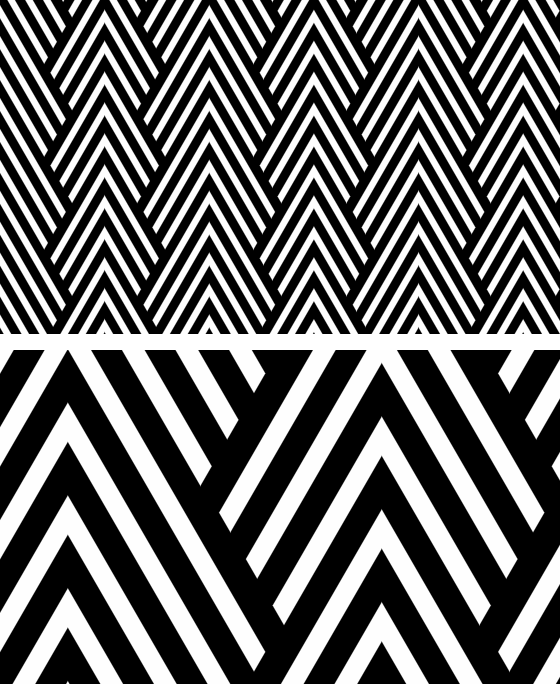
Top, the full canvas; bottom, a detail of the centre.
Give the GLSL for this pattern, as a Shadertoy shader.

```glsl
// Interlocked black and white chevron columns, woven like a herringbone in groups of three stripes.

const float SLOPE = 1.7320508;   // stripes lean at 60 degrees
const float GROUP = 3.0;         // stripes per woven group
const float WHITE = 0.424;       // white part of one stripe pitch
const float GAP = 0.636;         // black gap between a stripe end and the crossing group

// Signed depth inside a set of stripes: across runs over the stripes, along runs towards their ends.
float wovenStripes(float across, float along, float endOffset) {
    float fromCentre = abs(fract(across - 0.5 * WHITE + 0.5) - 0.5);
    float stripe = 0.5 * WHITE - fromCentre;
    float group = floor((across + 0.5 * (1.0 - WHITE)) / GROUP);
    float end = GROUP * group + endOffset - along;
    return 0.5 * min(stripe, end);   // vertical measure to perpendicular distance
}

void mainImage(out vec4 fragColor, in vec2 fragCoord) {
    // One unit is the vertical stripe pitch, measured down from the top edge
    float unit = 18.1 / iResolution.x;
    vec2 p = vec2(fragCoord.x, iResolution.y - fragCoord.y) * unit;

    // Mirror about the centres of the wide and narrow columns
    float column = 3.382;
    float d = abs(mod(p.x + column, 2.0 * column) - column);

    // Coordinates across the two stripe directions
    float falling = p.y - SLOPE * d - 0.165;
    float rising = p.y + SLOPE * d - 8.173;

    float wide = wovenStripes(falling, rising, -GAP);
    float narrow = wovenStripes(rising, falling, GROUP - GAP);

    // Soft edge about one pixel wide
    float ink = smoothstep(-0.75 * unit, 0.75 * unit, max(wide, narrow));
    fragColor = vec4(vec3(0.995 * ink), 1.0);
}
```
